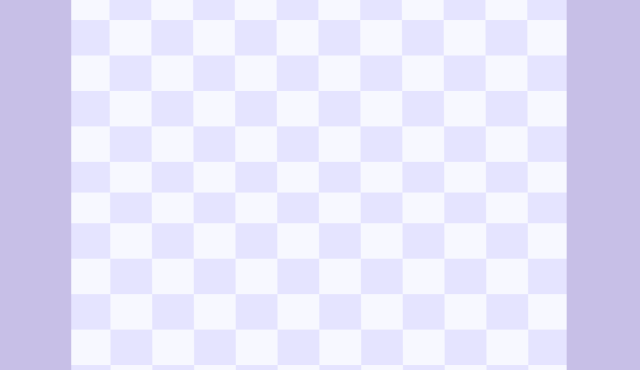
Give the GLSL for this pattern, as a Shadertoy shader.

```glsl
// Pale lavender checkerboard panel between two plain violet side bands.
#define PANEL_LEFT 0.1113
#define PANEL_RIGHT 0.8854
#define COLUMN_START 0.1719
#define COLUMN_WIDTH 0.06527
#define ROW_CENTER 0.4796
#define ROW_HEIGHT 0.0958
#define CENTER_ROW_HEIGHT 0.0830
#define TILT 0.0017
#define EDGE_SOFTNESS 0.002

const vec3 SIDE_VIOLET = vec3(0.780, 0.750, 0.905);
const vec3 CELL_LAVENDER = vec3(0.898, 0.894, 1.0);
const vec3 CELL_WHITE = vec3(0.970, 0.973, 1.0);
const float PI = 3.14159;

// Alternates between +1 and -1 in each unit cell, with soft transitions.
float squareWave(float t, float softness) {
    return clamp(2.0 * sin(PI * t) / (PI * softness), -1.0, 1.0);
}

// Row coordinate: the two rows beside the center line are shorter.
float rowCoordinate(float y) {
    float offset = y - ROW_CENTER;
    float d = abs(offset);
    float rows = min(d / CENTER_ROW_HEIGHT,
                     1.0 + (d - CENTER_ROW_HEIGHT) / ROW_HEIGHT);
    return sign(offset) * rows;
}

float softStep(float edge, float x, float softness) {
    return clamp((x - edge) / softness + 0.5, 0.0, 1.0);
}

void mainImage(out vec4 fragColor, in vec2 fragCoord) {
    vec2 uv = fragCoord / iResolution.xy;
    vec2 pixel = 1.0 / iResolution.xy;
    vec2 softness = max(vec2(EDGE_SOFTNESS), pixel);

    // Checkerboard with slightly leaning columns
    float column = (uv.x + TILT * (uv.y - 0.5) - COLUMN_START) / COLUMN_WIDTH;
    float row = rowCoordinate(uv.y);
    float checker = squareWave(column, softness.x / COLUMN_WIDTH)
                  * squareWave(row, softness.y / ROW_HEIGHT);
    vec3 color = mix(CELL_LAVENDER, CELL_WHITE, 0.5 + 0.5 * checker);

    // Side bands
    float panel = softStep(PANEL_LEFT, uv.x, pixel.x)
                * (1.0 - softStep(PANEL_RIGHT, uv.x, pixel.x));
    fragColor = vec4(mix(SIDE_VIOLET, color, panel), 1.0);
}
```
